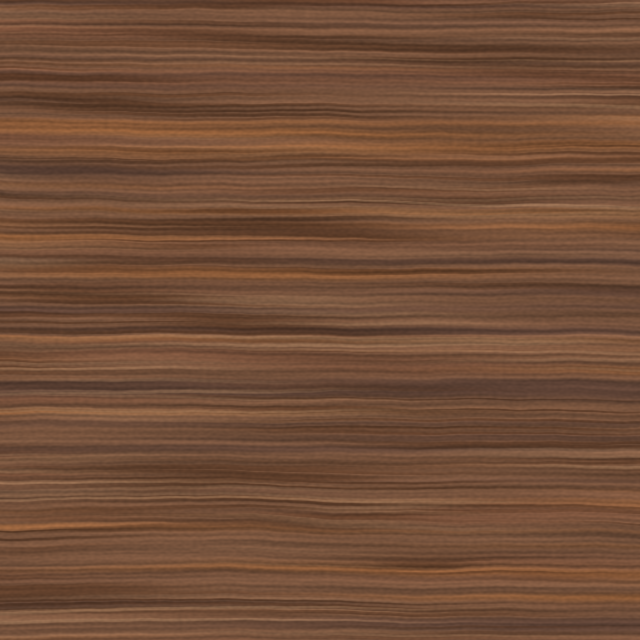
This texture is drawn by a three.js fragment shader. Its source:

```glsl
varying vec2 vUv;

const vec3 WALNUT = vec3(0.455, 0.318, 0.233);
const vec3 UMBER = vec3(0.350, 0.248, 0.200);
const vec3 AMBER = vec3(0.565, 0.365, 0.220);
const vec3 ROSE = vec3(0.480, 0.305, 0.220);
const vec3 PORE = vec3(0.290, 0.175, 0.105);
const vec3 STRAW = vec3(0.640, 0.490, 0.365);

// Unit gradient with a hashed direction
vec2 gradientAt(vec2 cell) {
  vec3 q = fract(vec3(cell.xyx) * vec3(0.1031, 0.1030, 0.0973));
  q += dot(q, q.yzx + 33.33);
  float angle = 6.2832 * fract((q.x + q.y) * q.z);
  return vec2(cos(angle), sin(angle));
}

// Gradient noise, roughly -1 to 1
float gradientNoise(vec2 p) {
  vec2 i = floor(p);
  vec2 f = p - i;
  vec2 u = f * f * f * (f * (f * 6.0 - 15.0) + 10.0);
  vec2 e = vec2(1.0, 0.0);
  float a = dot(gradientAt(i), f);
  float b = dot(gradientAt(i + e.xy), f - e.xy);
  float c = dot(gradientAt(i + e.yx), f - e.yx);
  float d = dot(gradientAt(i + e.xx), f - e.xx);
  return 1.4 * mix(mix(a, b, u.x), mix(c, d, u.x), u.y);
}

// Noise drawn out along x; the shear staggers neighbouring rows
float grain(vec2 p, float along, float across, float seed) {
  float row = p.y * across;
  return gradientNoise(vec2(p.x * along + row * 0.37, row) + seed);
}

// Thin line where the grain crosses a level
float vein(float value, float level, float width) {
  return 1.0 - smoothstep(0.2 * width, width, abs(value - level));
}

// Gentle waviness shared by neighbouring fibres
vec2 bend(vec2 p) {
  float sway = 0.0060 * gradientNoise(p * vec2(2.3, 3.0) + 4.7);
  float ripple = 0.0028 * gradientNoise(p * vec2(8.0, 9.0) + 17.3);
  float quiver = 0.0010 * gradientNoise(p * vec2(24.0, 30.0) + 31.1);
  return vec2(p.x, p.y + sway + ripple + quiver);
}

// Broad bands running from dark umber to amber
vec3 bandColor(vec2 p) {
  float tone = 0.46 * grain(p, 0.35, 14.0, 3.3)
             + 0.46 * grain(p, 0.50, 33.0, 21.6)
             + 0.46 * grain(p, 0.80, 66.0, 47.2);
  float blush = smoothstep(0.0, 0.7, grain(p, 1.1, 19.0, 63.8));
  vec3 color = mix(WALNUT, ROSE, 0.5 * blush);
  color = mix(color, UMBER, smoothstep(0.03, 0.62, -tone));
  return mix(color, AMBER, smoothstep(0.06, 0.62, tone));
}

// Dark pores and pale threads that fade in and out
vec3 addVeins(vec3 color, vec2 p) {
  float poreFade = smoothstep(-0.35, 0.40, grain(p, 1.6, 15.0, 81.4));
  float threadFade = smoothstep(-0.20, 0.45, grain(p, 1.2, 17.0, 95.9));
  float pores = max(vein(grain(p, 0.6, 34.0, 12.5), 0.12, 0.16),
                    vein(grain(p, 0.9, 55.0, 38.1), -0.16, 0.24));
  float threads = max(vein(grain(p, 0.5, 29.0, 55.7), -0.10, 0.14),
                      0.6 * vein(grain(p, 0.8, 43.0, 29.4), 0.14, 0.20));
  color = mix(color, PORE, 0.52 * pores * poreFade);
  return mix(color, STRAW, 0.50 * threads * threadFade);
}

void main() {
  vec2 p = bend(vUv);
  vec3 color = addVeins(bandColor(p), p);

  // Fine fibres and surface tooth
  float fibres = 0.15 * grain(p, 1.1, 92.0, 7.9) + 0.19 * grain(p, 2.4, 165.0, 71.2);
  float tooth = 0.055 * gradientNoise(vUv * vec2(130.0, 230.0))
              + 0.035 * gradientNoise(vUv * vec2(60.0, 190.0) + 43.6);
  color *= 1.0 + fibres + tooth;

  gl_FragColor = vec4(color, 1.0);
}
```
